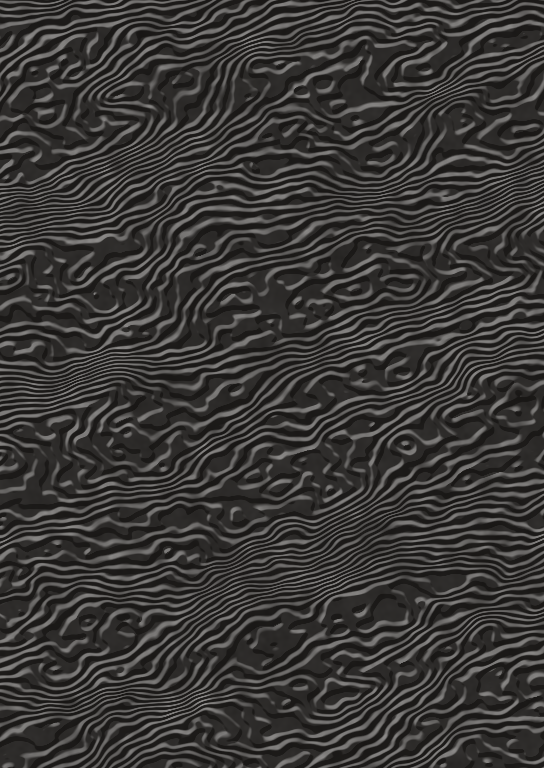
Give the GLSL for this texture, as a Shadertoy shader.

```glsl
// Dark embossed sheet covered in wavy ridges, like carved wood grain.
// Ridges are contour bands of a tilted cellular height field, and the
// relief is the difference of two band samples shifted along the light.

const float TAU = 6.2831853;

vec3 hash3(vec2 cell) {
    vec3 q = fract(cell.xyx * vec3(0.1031, 0.1030, 0.0973));
    q += dot(q, q.yxz + 33.33);
    return fract((q.xxy + q.yzz) * q.zyx);
}

// Smooth cellular noise: one signed round bump per jittered cell
float bumps(vec2 p) {
    vec2 cell = floor(p);
    float sum = 0.0;
    for (int y = -1; y <= 1; y++)
    for (int x = -1; x <= 1; x++) {
        vec2 c = cell + vec2(x, y);
        vec3 rnd = hash3(c + 71.0);
        vec2 d = p - c - rnd.xy;
        float fall = max(1.0 - dot(d, d), 0.0);
        sum += (2.0 * rnd.z - 1.0) * fall * fall * fall;
    }
    return sum;
}

// Height counted in ridges: a steady tilt plus hills stretched along the grain
float height(vec2 p) {
    vec2 grain = vec2(dot(p, vec2(0.95, 0.31)), dot(p, vec2(-0.31, 0.95)));
    float h = 64.0 * grain.y;
    float amount = 5.6;
    vec2 freq = vec2(4.2, 8.5);
    for (int i = 0; i < 4; i++) {
        h += amount * bumps(grain * freq + 17.3 * float(i));
        amount *= 0.42;
        freq *= vec2(2.25, 2.0);
    }
    return h;
}

// Plateau profile of one ridge, softened by the given edge width
float ridge(float h, float soft) {
    return smoothstep(-soft, soft, sin(TAU * h));
}

void mainImage(out vec4 fragColor, in vec2 fragCoord) {
    vec2 p = fragCoord / iResolution.y;

    // Height and slope
    float eps = 0.0008;
    float h = height(p);
    vec2 slope = vec2(height(p + vec2(eps, 0.0)), height(p + vec2(0.0, eps))) - h;
    slope /= eps;
    float steepness = length(slope) + 0.001;

    // Relief lit from the upper left; steep places keep their contrast
    vec2 light = vec2(-0.45, 0.89);
    float shift = clamp(0.0032 * dot(slope, light), -0.25, 0.25);
    float blur = max(0.0019, 0.8 / iResolution.y);
    float soft = min(TAU * steepness * blur + 0.02, 1.25);
    float relief = ridge(h - shift, soft) - ridge(h + shift, soft);
    float facing = abs(dot(slope, light)) / steepness;
    relief *= 0.5 + 0.5 * facing;

    // Shadow, flat ground and lit edge, with uneven wear and faint mottling
    float wear = 0.95 + 0.35 * bumps(p * 55.0) + 0.2 * bumps(p * 14.0);
    float tone = 0.168;
    tone += 0.31 * min(max(relief, 0.0) * wear, 1.02);
    tone -= 0.068 * smoothstep(0.0, 0.5, -relief);
    tone *= 1.0 + 0.08 * bumps(p * 45.0) + 0.06 * bumps(p * 150.0);

    fragColor = vec4(tone + vec3(0.007, 0.0, -0.006), 1.0);
}
```
